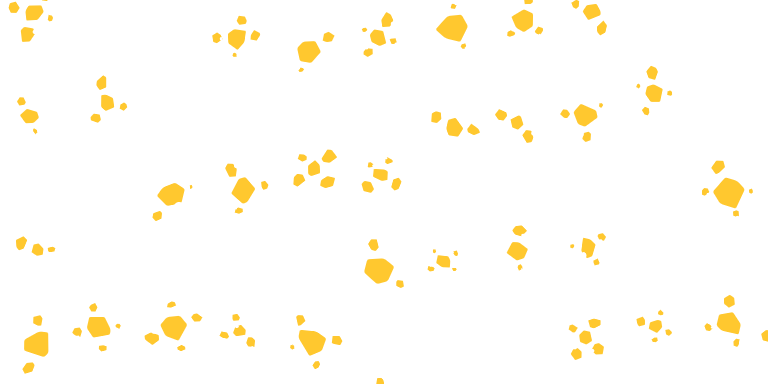
Reproduce this pattern procedurally as a Shadertoy shader.

```glsl
const vec3 PAPER = vec3(1.0);
const vec3 AMBER = vec3(1.0, 0.784, 0.184);
const vec2 SLOT = vec2(0.18, 0.205);       // cluster spacing, canvas heights
const float RUN_PERIOD = 8.0;              // slots from one chain to the next
const float RUN_LENGTH = 4.3;              // mean filled slots in a chain
const float DRIFT = 0.045;                 // vertical wander of a chain
const vec2 MAIN_RADIUS = vec2(0.014, 0.038);
const vec2 CHIP_RADIUS = vec2(0.005, 0.019);
const float GAP = 0.007;
const float BITE_CHANCE = 0.25;
const int SIDES = 6;
const float TAU = 6.2831853;

float hash(vec2 p) {
    vec3 q = fract(p.xyx * 0.1031);
    q += dot(q, q.yzx + 33.33);
    return fract((q.x + q.y) * q.z);
}

vec2 direction(float angle) {
    return vec2(cos(angle), sin(angle));
}

float smoothMax(float a, float b, float k) {
    float h = max(k - abs(a - b), 0.0) / k;
    return max(a, b) + 0.25 * h * h * k;
}

// Distance to an irregular, slightly rounded chip
float grain(vec2 p, float radius, float seed) {
    float reach = length(p) - 1.6 * radius;
    if (reach > 0.01) return reach;

    float turn = TAU * hash(vec2(seed, 1.0));
    vec2 axis = direction(turn);
    vec2 q = vec2(dot(p, axis), dot(p, vec2(-axis.y, axis.x)));
    q.x *= mix(1.0, 1.35, hash(vec2(seed, 2.0)));

    float d = -radius;
    for (int i = 0; i < SIDES; i++) {
        float n = float(i);
        float angle = TAU * (n + 0.6 * hash(vec2(seed, n + 10.0))) / float(SIDES);
        float side = radius * mix(0.78, 1.08, hash(vec2(seed, n + 20.0)));
        d = smoothMax(d, dot(q, direction(angle)) - side, 0.15 * radius);
    }

    // Occasional notch in the rim
    if (hash(vec2(seed, 3.0)) < BITE_CHANCE) {
        vec2 notch = 1.05 * radius * direction(TAU * hash(vec2(seed, 4.0)));
        d = smoothMax(d, 0.32 * radius - length(q - notch), 0.1 * radius);
    }
    return d;
}

// One main grain ringed by smaller chips
float cluster(vec2 p, float seed) {
    float mainRadius = mix(MAIN_RADIUS.x, MAIN_RADIUS.y, hash(vec2(seed, 5.0)));
    float d = grain(p, mainRadius, seed);
    float count = 2.0 + floor(3.0 * hash(vec2(seed, 6.0)));
    float start = TAU * hash(vec2(seed, 7.0));
    for (float k = 0.0; k < count; k++) {
        float chipSeed = seed + 0.37 + 5.13 * (k + 1.0);
        float radius = mix(CHIP_RADIUS.x, CHIP_RADIUS.y, hash(vec2(chipSeed, 8.0)));
        float angle = start + TAU * (k + 0.35 * hash(vec2(chipSeed, 9.0))) / count;
        float orbit = 1.15 * (mainRadius + radius) + GAP;
        d = min(d, grain(p - orbit * direction(angle), radius, chipSeed));
    }
    return d;
}

// Chains occupy staggered runs of slots in every row
bool occupied(vec2 slot) {
    float shift = 3.0 * slot.y + floor(2.0 * hash(vec2(slot.y, 41.0)));
    float run = RUN_LENGTH + 1.6 * (hash(vec2(slot.y, 43.0)) - 0.5);
    return mod(slot.x + shift, RUN_PERIOD) < run;
}

void mainImage(out vec4 fragColor, in vec2 fragCoord) {
    vec2 p = fragCoord / iResolution.y;
    vec2 home = floor(p / SLOT);
    float d = 1.0;

    // Clusters in the surrounding slots
    for (int j = -1; j <= 1; j++) {
        for (int i = -1; i <= 1; i++) {
            vec2 slot = home + vec2(i, j);
            if (!occupied(slot)) continue;
            float seed = 17.0 * slot.x + 271.0 * slot.y + 900.0;
            vec2 jitter = vec2(hash(slot + 51.0), hash(slot + 87.0)) - 0.5;
            vec2 center = (slot + 0.5) * SLOT + 0.03 * jitter;
            center.y += DRIFT * sin(0.8 * slot.x + 2.0 * slot.y);
            d = min(d, cluster(p - center, seed));
        }
    }

    float coverage = clamp(0.5 - d * iResolution.y, 0.0, 1.0);
    fragColor = vec4(mix(PAPER, AMBER, coverage), 1.0);
}
```
